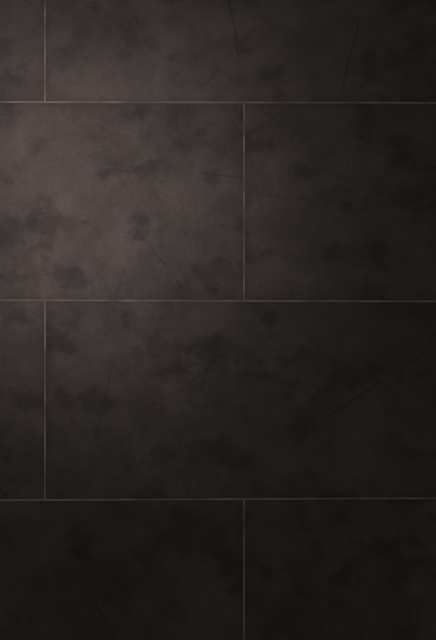
A WebGL 1 fragment shader for this texture:

```glsl
precision highp float;
// Dark stone tiles in a half-offset running bond, with thin pale grout joints.
// Layered noise and hashed scratches wear each tile; a soft pool of light at
// the upper left fades into shadow. Lengths are in canvas heights.

uniform vec2 u_resolution;

float hash(vec2 p) {
  return fract(sin(dot(p, vec2(127.1, 311.7))) * 43758.545);
}

float noise(vec2 p) {
  vec2 i = floor(p), f = fract(p);
  f = f * f * (3.0 - 2.0 * f);
  return mix(mix(hash(i), hash(i + vec2(1.0, 0.0)), f.x),
             mix(hash(i + vec2(0.0, 1.0)), hash(i + 1.0), f.x), f.y);
}

float fbm(vec2 p) {
  float sum = 0.0, amp = 0.5;
  for (int i = 0; i < 5; i++) {
    sum += amp * noise(p);
    p = mat2(1.6, 1.2, -1.2, 1.6) * p + 7.3;
    amp *= 0.55;
  }
  return sum;
}

float segmentDistance(vec2 p, vec2 a, vec2 b) {
  vec2 d = b - a;
  return length(p - a - d * clamp(dot(p - a, d) / dot(d, d), 0.0, 1.0));
}

// Fine dark scratches at random places and angles within one tile
float scratches(vec2 local, vec2 id, float pixel) {
  float mark = 0.0;
  local += 0.006 * (noise(local * 18.0 + id * 5.0) - 0.5);
  for (int i = 0; i < 9; i++) {
    vec2 seed = id * 3.7 + float(i) * vec2(1.3, 2.9);
    vec2 mid = vec2(hash(seed), hash(seed + 4.1)) * vec2(0.622, 0.31);
    float angle = 6.283 * hash(seed + 8.6);
    vec2 reach = vec2(cos(angle), sin(angle)) * mix(0.02, 0.13, hash(seed + 2.2));
    float d = segmentDistance(local, mid - reach, mid + reach);
    float line = 1.0 - smoothstep(0.0004, 0.0014 + pixel, d);
    mark += line * mix(0.15, 0.7, hash(seed + 6.4));
  }
  return min(mark, 1.0) * smoothstep(0.25, 0.6, noise(local * 30.0 + id));
}

void main() {
  vec2 p = gl_FragCoord.xy / u_resolution.y;
  float pixel = 1.0 / u_resolution.y;
  vec2 tileSize = vec2(0.622, 0.31);

  // Running bond, each horizontal joint laid very slightly out of level
  float joint = floor((p.y - 0.22) / tileSize.y + 0.5);
  float tilt = (hash(vec2(joint, 3.0)) - 0.5) * 0.01 * (p.x - 0.34);
  float row = floor((p.y + tilt - 0.22) / tileSize.y);
  float shift = 0.0703 + 0.311 * mod(row, 2.0);
  float column = floor((p.x - shift) / tileSize.x);
  vec2 id = vec2(column, row);
  vec2 local = p - vec2(shift, 0.22) - id * tileSize;

  // Distances to the nearest joints
  float across = abs(p.y + tilt - 0.22 - joint * tileSize.y);
  float upright = min(local.x, tileSize.x - local.x);
  float edge = min(across, upright);

  // Pool of light
  vec2 fromLight = (p - vec2(0.11, 0.71)) / vec2(0.33, 0.35);
  float light = exp(-dot(fromLight, fromLight));
  vec3 stone = mix(vec3(0.094, 0.083, 0.077), vec3(0.315, 0.275, 0.264), light);

  // Clouding, mottling, stains and grain, different on every tile
  vec2 grainAt = p + id * vec2(3.17, 5.31);
  float cloud = fbm(grainAt * 7.0);
  float mottle = fbm(grainAt * 32.0 + cloud * 2.0);
  float stain = smoothstep(0.56, 0.8, fbm(grainAt * vec2(19.0, 24.0) + 11.0));
  float grain = noise(grainAt * 260.0) - 0.5;
  float wear = 1.0 + 0.34 * (cloud - 0.48) + 0.3 * (mottle - 0.48) + 0.07 * grain;
  wear *= 1.0 - 0.16 * stain;
  wear *= 0.96 + 0.08 * hash(id + 9.0);
  wear *= 1.0 - 0.24 * scratches(local, id, pixel);

  // Tile rims darken toward the joint
  wear *= 1.0 - 0.15 * exp(-edge / 0.004);
  vec3 color = stone * wear;

  // Grout, a little uneven and dimmer away from the light
  float uneven = 0.8 + 0.35 * noise(p * 45.0);
  vec3 grout = mix(vec3(0.19, 0.165, 0.152), vec3(0.44, 0.385, 0.365), light);
  float cover = 1.0 - smoothstep(0.0013 - 0.5 * pixel, 0.0016 + 0.7 * pixel, edge);
  color = mix(color, grout * uneven, 0.85 * cover);

  gl_FragColor = vec4(color, 1.0);
}
```
